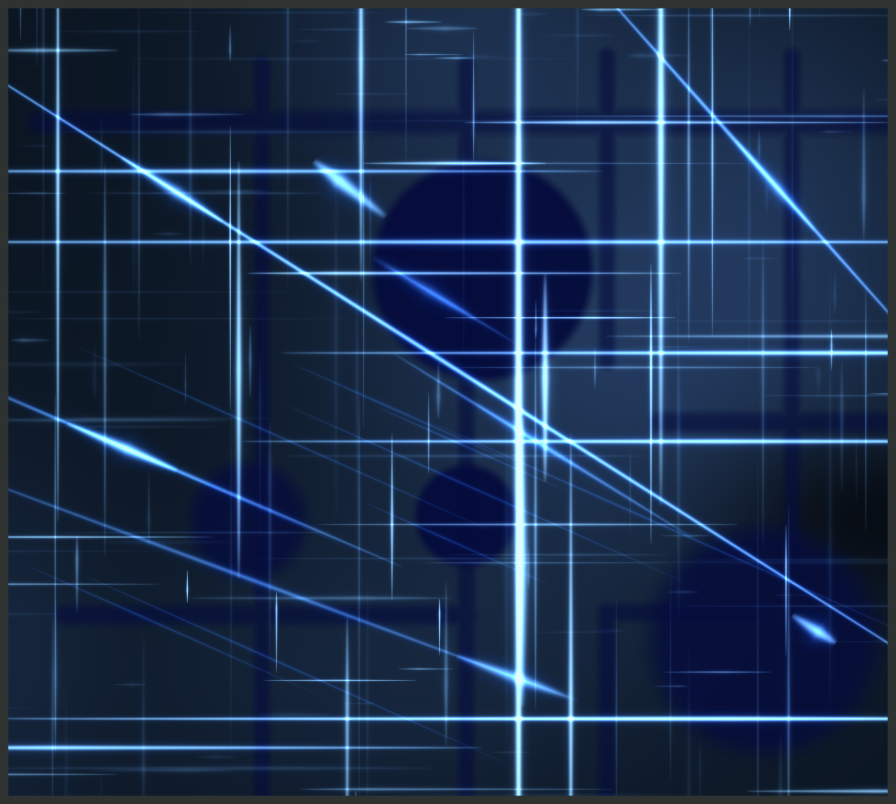
Give the GLSL for this background, as a Shadertoy shader.

```glsl
// Crossing streaks of cyan light over a dark slate field with navy discs and soft circuit paths.

const vec3 NIGHT = vec3(0.045, 0.085, 0.135);
const vec3 SLATE = vec3(0.135, 0.225, 0.365);
const vec3 NAVY  = vec3(0.018, 0.045, 0.235);
const vec3 STEEL = vec3(0.22, 0.42, 0.65);
const vec3 AZURE = vec3(0.0, 0.32, 0.95);
const vec3 WHITE = vec3(0.72, 0.92, 0.95);
const vec3 FRAME = vec3(0.18, 0.20, 0.195);

vec4 hash4(float n) {
    return fract(sin(n * vec4(12.99, 78.23, 39.35, 94.67) + 1.7) * 43758.55);
}

// Soft elliptical falloff, 1 at the centre
float blob(vec2 p, vec2 centre, vec2 size) {
    vec2 q = (p - centre) / size;
    return exp(-dot(q, q));
}

float disc(vec2 p, vec2 centre, float radius, float blur) {
    return 1.0 - smoothstep(radius - blur, radius + blur, length(p - centre));
}

// Blurred dark path between two points
float path(vec2 p, vec2 a, vec2 b, float halfWidth) {
    vec2 d = b - a;
    float t = clamp(dot(p - a, d) / dot(d, d), 0.0, 1.0);
    return 1.0 - smoothstep(halfWidth * 0.3, halfWidth * 1.5, length(p - a - d * t));
}

// Tapered ray from a to b, brightest at the fraction peak
vec3 ray(vec2 p, vec2 a, vec2 b, float width, float peak, float power, vec3 tint) {
    vec2 d = b - a;
    float len = length(d);
    vec2 dir = d / len, q = p - a;
    float t = dot(q, dir) / len;
    float taper = clamp(min(t / peak, (1.0 - t) / (1.0 - peak)), 0.0, 1.0);
    float w = max(width * (0.45 + 0.55 * taper), 0.55 / iResolution.y);
    float off = abs(q.x * dir.y - q.y * dir.x) / w;
    float core = exp(-off * off);
    float halo = exp(-off * off * 0.16);
    return power * sqrt(taper) * (WHITE * core * power + tint * (0.45 * core + 0.3 * halo));
}

// Scattered short rays along one axis, gathered around a few lanes
vec3 scatter(vec2 p, vec2 axis, float extent, float seed) {
    vec3 light = vec3(0.0);
    vec2 side = axis.yx;
    for (int i = 0; i < 95; i++) {
        vec4 h = hash4(float(i) + seed);
        vec4 k = hash4(float(i) * 1.37 + seed + 211.0);
        float lane = (floor(h.x * 11.0) + 0.5) / 11.0 + (k.x - 0.5) * 0.06;
        lane = extent * mix(lane, k.x, step(0.6, k.y));
        float len = mix(0.04, 0.62, h.z * h.z);
        float power = mix(0.13, 0.8, pow(k.z, 2.6));
        vec2 a = side * lane + axis * (h.y * 1.3 - 0.1 - len * 0.5);
        light += ray(p, a, a + axis * len, mix(0.0011, 0.0027, k.w * k.w), 0.2 + 0.6 * h.w, power, STEEL);
    }
    return light;
}

vec3 backdrop(vec2 p) {
    float glow = 0.95 * blob(p, vec2(0.78, 0.56), vec2(0.36, 0.27));
    glow += 0.65 * blob(p, vec2(0.58, 0.95), vec2(0.25, 0.20));
    glow += 0.45 * blob(p, vec2(0.98, 0.82), vec2(0.22, 0.25));
    glow += 0.40 * blob(p, vec2(0.50, 0.16), vec2(0.38, 0.20));
    glow += 0.35 * blob(p, vec2(0.0, 0.2), vec2(0.12, 0.25));
    vec3 col = mix(NIGHT, SLATE, min(glow, 1.0));
    col *= 1.0 - 0.6 * blob(p, vec2(1.08, 0.36), vec2(0.17, 0.10));

    // Circuit paths
    float dark = path(p, vec2(0.05, 0.848), vec2(1.12, 0.848), 0.016);
    dark = max(dark, path(p, vec2(0.326, 0.0), vec2(0.326, 0.92), 0.011));
    dark = max(dark, path(p, vec2(0.58, 0.0), vec2(0.58, 0.92), 0.011));
    dark = max(dark, path(p, vec2(0.755, 0.55), vec2(0.755, 0.93), 0.011));
    dark = max(dark, path(p, vec2(0.985, 0.3), vec2(0.985, 0.93), 0.011));
    dark = max(dark, path(p, vec2(0.08, 0.235), vec2(0.58, 0.235), 0.013));
    dark = max(dark, path(p, vec2(0.755, 0.238), vec2(0.95, 0.238), 0.012));
    dark = max(dark, path(p, vec2(0.755, 0.0), vec2(0.755, 0.238), 0.012));
    dark = max(dark, path(p, vec2(0.82, 0.475), vec2(1.12, 0.475), 0.013));
    col = mix(col, NAVY, 0.6 * dark);

    // Discs
    float discs = disc(p, vec2(0.600, 0.664), 0.137, 0.008);
    discs = max(discs, disc(p, vec2(0.580, 0.358), 0.063, 0.007));
    discs = max(discs, 0.8 * disc(p, vec2(0.309, 0.352), 0.072, 0.014));
    discs = max(discs, 0.85 * disc(p, vec2(0.950, 0.203), 0.140, 0.022));
    return mix(col, NAVY, 0.95 * discs);
}

vec3 upright(vec2 p, float x, float low, float high, float width, float power) {
    return ray(p, vec2(x, low), vec2(x, high), width, 0.5, power, STEEL);
}

vec3 level(vec2 p, float y, float left, float right, float peak, float power) {
    return ray(p, vec2(left, y), vec2(right, y), 0.0028, peak, power, mix(STEEL, AZURE, 0.5));
}

// Long slanted beam with a thick flare at the fraction spot
vec3 slanted(vec2 p, vec2 a, vec2 b, float spot, float power, float flare) {
    vec2 c = mix(a, b, spot), reach = normalize(b - a) * 0.075;
    return ray(p, a, b, 0.0028, 0.5, power, AZURE)
         + ray(p, c - reach, c + reach, 0.0065, 0.55, flare, AZURE);
}

void mainImage(out vec4 fragColor, in vec2 fragCoord) {
    vec2 p = fragCoord / iResolution.y;
    float aspect = iResolution.x / iResolution.y;
    vec3 col = backdrop(p);
    col += scatter(p, vec2(0.0, 1.0), aspect, 3.0) + scatter(p, vec2(1.0, 0.0), 1.0, 57.0);

    // Main upright and level beams
    col += upright(p, 0.645, -0.5, 1.5, 0.0048, 1.0) + upright(p, 0.650, 0.12, 0.48, 0.006, 0.7);
    col += upright(p, 0.822, 0.37, 1.35, 0.0045, 0.85) + upright(p, 0.297, 0.28, 0.80, 0.0035, 0.8);
    col += upright(p, 0.072, 0.35, 1.20, 0.0025, 0.75) + upright(p, 0.449, 0.65, 1.20, 0.0032, 0.75);
    col += upright(p, 0.678, 0.40, 0.66, 0.0045, 0.85) + upright(p, 0.710, -0.20, 0.46, 0.0030, 0.75);
    col += level(p, 0.699, -0.3, 1.4, 0.55, 0.8) + level(p, 0.787, -0.2, 0.75, 0.5, 0.75);
    col += level(p, 0.561, 0.35, 1.5, 0.6, 0.85) + level(p, 0.451, 0.30, 1.5, 0.5, 0.85);
    col += level(p, 0.106, 0.0, 1.4, 0.65, 0.95) + level(p, 0.070, -0.3, 0.60, 0.4, 0.8);

    // Slanted beams, flares and fine blue strands
    col += slanted(p, vec2(-0.15, 0.995), vec2(1.25, 0.108), 0.26, 0.85, 0.75);
    col += slanted(p, vec2(0.70, 1.066), vec2(1.18, 0.527), 0.55, 0.72, 0.55);
    col += slanted(p, vec2(-0.10, 0.552), vec2(0.50, 0.295), 0.42, 0.60, 0.85);
    col += slanted(p, vec2(-0.10, 0.432), vec2(0.72, 0.128), 0.90, 0.50, 0.75);
    col += slanted(p, vec2(0.48, 0.670), vec2(0.64, 0.574), 0.30, 0.40, 0.45);
    col += slanted(p, vec2(0.49, 0.560), vec2(0.86, 0.332), 0.45, 0.55, 0.35);
    col += ray(p, vec2(0.39, 0.80), vec2(0.48, 0.73), 0.008, 0.35, 0.9, AZURE);
    col += ray(p, vec2(0.985, 0.235), vec2(1.04, 0.20), 0.007, 0.6, 0.9, AZURE);
    for (int i = 0; i < 9; i++) {
        vec4 h = hash4(float(i) + 400.0);
        vec2 a = vec2(h.x * 0.65 - 0.1, 0.28 + 0.3 * h.y);
        col += ray(p, a, a + vec2(0.45, -0.2) * (0.5 + h.z), 0.0015, 0.4, 0.25, AZURE);
    }

    // Thin frame
    vec2 edge = min(p, vec2(aspect, 1.0) - p);
    float inside = smoothstep(0.009, 0.0115, min(edge.x, edge.y));
    fragColor = vec4(mix(FRAME, min(col, vec3(0.88, 0.99, 1.0)), inside), 1.0);
}
```
